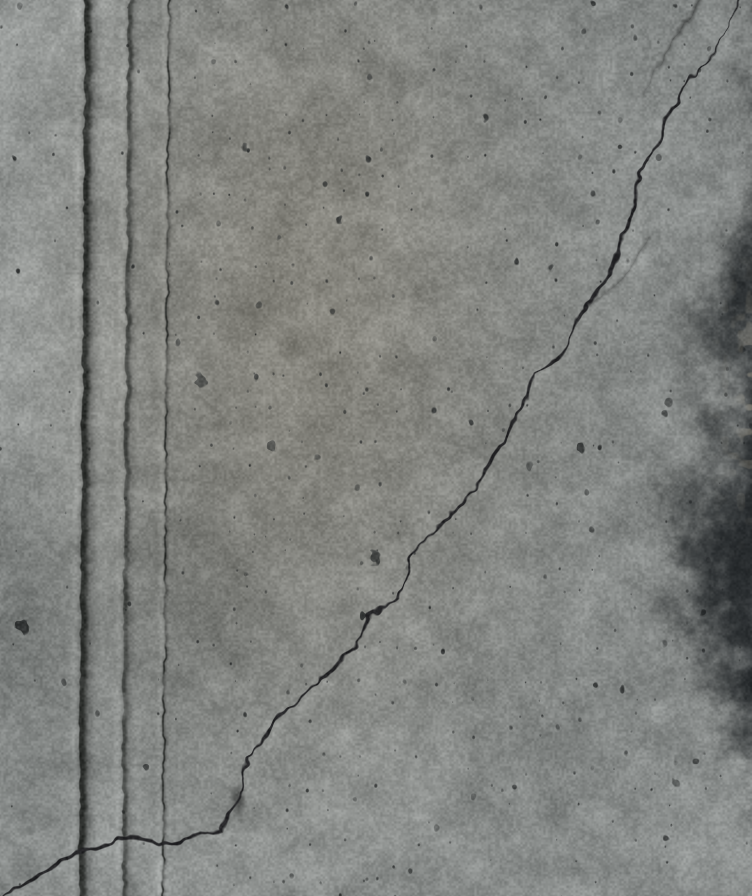
Reproduce this texture procedurally as a Shadertoy shader.

```glsl
// Weathered concrete wall: three vertical grooves, a long diagonal crack, air pits and a dark stain.
// Layered value noise mottles the base; distance functions carve the lines and hashed cells
// scatter the pits. Positions are in units of the canvas height, origin at the lower left.

float hash(vec2 p) {
    vec3 q = fract(vec3(p.xyx) * 0.1031);
    q += dot(q, q.yzx + 33.33);
    return fract((q.x + q.y) * q.z);
}

float noise(vec2 p) {
    vec2 i = floor(p), f = fract(p);
    f = f * f * (3.0 - 2.0 * f);
    return mix(mix(hash(i), hash(i + vec2(1, 0)), f.x),
               mix(hash(i + vec2(0, 1)), hash(i + vec2(1, 1)), f.x), f.y);
}

float fbm(vec2 p) {
    float sum = 0.0, amp = 0.5;
    for (int i = 0; i < 5; i++) {
        sum += amp * noise(p);
        p = mat2(1.6, 1.2, -1.2, 1.6) * p + 7.3;
        amp *= 0.5;
    }
    return sum;
}

float segmentDistance(vec2 p, vec2 a, vec2 b) {
    vec2 ab = b - a;
    return length(p - a - ab * clamp(dot(p - a, ab) / dot(ab, ab), 0.0, 1.0));
}

float fill(float d, float blur) { return 1.0 - smoothstep(-blur, blur, d); }

float bell(float x) { return exp(-x * x); }

float glow(vec2 p, vec2 center, vec2 radius) { return bell(length((p - center) / radius)); }

// Bends of the main crack, from the top edge down to the left corner
const int BENDS = 23;
const vec2 crackPath[BENDS] = vec2[BENDS](
    vec2(.828, 1.0), vec2(.797, .945), vec2(.762, .906), vec2(.710, .792),
    vec2(.703, .753), vec2(.680, .694), vec2(.651, .651), vec2(.625, .603),
    vec2(.596, .581), vec2(.562, .505), vec2(.527, .453), vec2(.462, .382),
    vec2(.443, .329), vec2(.414, .312), vec2(.394, .277), vec2(.323, .211),
    vec2(.276, .154), vec2(.269, .115), vec2(.247, .075), vec2(.182, .056),
    vec2(.137, .065), vec2(.091, .049), vec2(-.002, -.002));

float crackDistance(vec2 p) {
    float d = 1.0;
    for (int i = 0; i < BENDS - 1; i++)
        d = min(d, segmentDistance(p, crackPath[i], crackPath[i + 1]));
    return d;
}

// Vertical groove: ragged left edge, dark core fading to the right, pale lip on the left
vec3 groove(vec3 col, vec2 p, float x, float width, float depth, float gaps, float blur) {
    float ragged = (noise(vec2(x * 90.0, p.y * 55.0)) + noise(vec2(x * 70.0, p.y * 150.0)) - 1.0) * 0.0026;
    float d = p.x - x - ragged;
    float wear = mix(1.0, smoothstep(0.25, 0.6, noise(vec2(x * 50.0, p.y * 38.0))), gaps);
    col += 0.045 * bell((d + 2.0 * width + .002) / 0.004);
    col *= 1.0 - 0.25 * depth * bell((d - width * 0.6) / (width * 1.9));
    float core = fill(-d - width, blur) * (1.0 - smoothstep(-width * 0.2, width * 1.5, d));
    return mix(col, vec3(.16, .17, .16), depth * wear * core);
}

// One pit per chosen cell, irregular in outline, with a faint pale rim below
vec3 pits(vec3 col, vec2 p, float cell, float chance, float radius, float blur) {
    vec2 id = floor(p / cell);
    vec2 offset = 0.25 + 0.5 * vec2(hash(id + 11.7), hash(id + 47.1));
    vec2 q = p - (id + offset) * cell;
    float present = step(hash(id + 83.3), chance);
    float r = radius * mix(0.5, 1.1, hash(id + 5.9));
    float d = length(q * vec2(1.1, 0.9)) + (noise(p * 220.0) - 0.5) * r - r;
    float rim = fill(abs(length(q + vec2(0, r * 0.5)) - r * 1.4) - r * 0.2, r * 0.5);
    col += 0.03 * present * rim;
    return mix(col, vec3(.19, .20, .20), present * mix(0.35, 0.95, hash(id + 29.0)) * fill(d, blur));
}

void mainImage(out vec4 fragColor, in vec2 fragCoord) {
    vec2 p = fragCoord / iResolution.y;
    float right = iResolution.x / iResolution.y;
    float blur = max(0.8 / iResolution.y, 0.0012);

    // Mottled base: cool at the sides, warm in the middle panel
    float cloud = fbm(p * 5.0 + 3.0) - 0.48;
    float detail = fbm(p * 34.0) - 0.48;
    float warm = glow(p, vec2(.34, .65), vec2(.24, .42));
    vec3 col = mix(vec3(.54, .555, .55), vec3(.515, .51, .48), warm);
    col += 0.10 * cloud + 0.15 * detail;
    col += 0.035 * (1.0 - smoothstep(.07, .2, p.x)) * smoothstep(.2, .6, p.y);
    col -= 0.07 * glow(p, vec2(.03, .25), vec2(.08, .16));
    col -= 0.035 * glow(p, vec2(.25, .28), vec2(.1, .16));
    col += 0.03 * glow(p, vec2(.118, .5), vec2(.016, .7));

    // Air pits at three sizes
    for (int i = 0; i < 3; i++) {
        float size = pow(0.48, float(i));
        float chance = mix(0.10, 0.30 - 0.04 * float(i), smoothstep(.17, .22, p.x));
        col = pits(col, p + 0.037 * float(i), 0.088 * size, chance, 0.0064 * size, blur);
    }

    // Grooves lean slightly to the left toward the bottom
    float lean = 0.007 * (p.y - 0.5);
    col = groove(col, p, .0955 + lean, .0042, .95, 0.15, blur);
    col = groove(col, p, .1425 + lean, .0029, .65, 0.4, blur);
    col = groove(col, p, .1855 + lean, .0012, .85, 0.75, blur);

    // Crack with its chipped spots and side branches
    vec2 wobble = vec2(noise(p * 45.0), noise(p * 45.0 + 31.0)) - 0.5;
    wobble += 0.7 * vec2(noise(p * 130.0), noise(p * 130.0 + 17.0)) - 0.35;
    vec2 q = p + 0.0065 * wobble;
    float d = crackDistance(q);
    float width = mix(.0016, .0007, smoothstep(.85, .98, p.y)) * (0.5 + noise(p * 60.0));
    float branch = min(segmentDistance(q, vec2(.781, 1.0), vec2(.749, .954)),
                       segmentDistance(q, vec2(.749, .954), vec2(.714, .89)));
    float spall = min(segmentDistance(q, vec2(.723, .733), vec2(.697, .688)),
                      segmentDistance(q, vec2(.697, .688), vec2(.658, .659)));
    col += 0.04 * fill(crackDistance(q + vec2(-.007, .004)) - .002, .006);
    col += 0.05 * glow(p, vec2(.708, .735), vec2(.012, .03));
    col *= 1.0 - 0.45 * glow(p, vec2(.266, .107), vec2(.007, .014));
    float fade = smoothstep(.88, .98, p.y);
    col *= 1.0 - mix(.2, .5, fade) * fill(branch - .001, .004) - 0.3 * fill(spall - .001, .004);
    col = mix(col, vec3(.12, .12, .13), 0.93 * fill(d - width, blur));

    // Dark stain creeping in from the right edge, speckled where it thins out
    float reach = .105 * bell((p.y - .36) / .2) + .055 * bell((p.y - .66) / .12) - .03;
    float speckle = noise(p * 160.0) - 0.5;
    float edge = right - p.x - reach + 0.05 * cloud + 0.08 * detail + 0.016 * speckle;
    float stain = 0.93 * fill(edge + .012, .048);
    float halo = 0.14 * bell(max(edge, 0.0) / .045) * smoothstep(.95, .75, 1.0 - p.y);
    vec3 soot = vec3(.14, .155, .165) + 0.25 * max(detail, 0.0);
    float rust = smoothstep(.5, .75, noise(p * 110.0)) * glow(p, vec2(right, .56), vec2(.035, .1));
    soot += vec3(.26, .23, .18) * rust;
    col = mix(col * (1.0 - halo), soot, stain);

    // Fine sandy grain
    float grain = 0.085 * (noise(p * 390.0) - 0.5) + 0.05 * (noise(p * 200.0 + 9.0) - 0.5);
    col += grain * (1.0 - 0.5 * stain) - 0.006;
    fragColor = vec4(clamp(col, 0.0, 1.0), 1.0);
}
```
